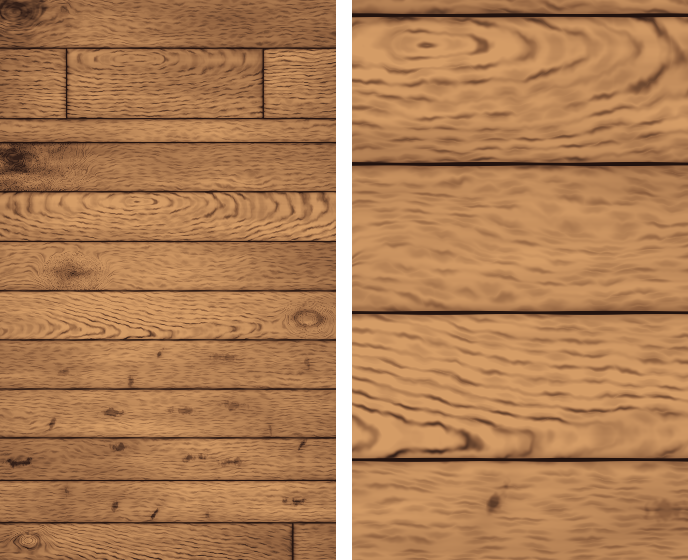
Left, the full canvas; right, a detail of the centre.
This texture is drawn by a Shadertoy shader. Its source:

```glsl
// Weathered oak boards: twelve horizontal planks with figured grain, knots and dark seams.

const vec3 SEAM_COLOR = vec3(0.13, 0.07, 0.055);
const vec3 DARK_WOOD  = vec3(0.20, 0.12, 0.09);
const vec3 MID_WOOD   = vec3(0.55, 0.37, 0.24);
const vec3 LIGHT_WOOD = vec3(0.83, 0.61, 0.40);

const float SEAM_HALF  = 0.0010;  // half width of a seam, canvas height = 1
const float SEAM_SHADE = 0.0035;  // reach of the soft shadow beside a seam
const float RING_FREQ  = 880.0;   // radians of growth ring per unit height
const float BASE_TONE  = 0.96;
const float VIGNETTE   = 0.75;
const float WEATHERING = 0.12;    // strength of broad blotches
const int   MARKS      = 5;       // small scars per worn plank

// Plank edges measured from the top; the outer two lie off the canvas.
const float EDGES[13] = float[13](-0.02, 0.086, 0.212, 0.2546, 0.3425, 0.431,
                                  0.5195, 0.607, 0.6947, 0.782, 0.858, 0.9336, 1.03);
const float ROW_TONE[12] = float[12](-0.08, 0.03, -0.02, -0.14, 0.04, -0.06,
                                     0.07, 0.02, -0.02, -0.05, 0.03, 0.02);
// Knots: x, y, radius, paleness of the core.
const vec4 KNOTS[5] = vec4[5](vec4(0.026, 0.022, 0.034, 0.0), vec4(0.026, 0.282, 0.034, 0.0),
                              vec4(0.130, 0.490, 0.013, 0.0), vec4(0.549, 0.571, 0.014, 1.0),
                              vec4(0.050, 0.965, 0.013, 1.0));

vec2 hash2(vec2 p) {
    return fract(sin(vec2(dot(p, vec2(127.1, 311.7)), dot(p, vec2(269.5, 183.3)))) * 43758.5);
}

// Layered, rotated sines, roughly -1..1.
float waves(vec2 p) {
    float sum = 0.0, amp = 0.5;
    for (int i = 0; i < 5; i++) {
        p = mat2(0.8, 0.6, -0.6, 0.8) * p * 1.7 + 1.3;
        sum += amp * sin(p.x + 1.5 * sin(p.y));
        amp *= 0.62;
    }
    return sum;
}

// Cellular noise: distance to the nearest scattered point.
float cells(vec2 p) {
    vec2 id = floor(p), f = fract(p);
    float best = 2.0;
    for (int j = -1; j <= 1; j++)
        for (int i = -1; i <= 1; i++) {
            vec2 o = vec2(i, j);
            best = min(best, length(o + hash2(id + o) - f));
        }
    return best;
}

// Distance to a butt joint at x; the board number steps past it.
void joint(float x, float at, inout float dist, inout float board) {
    dist = min(dist, abs(x - at));
    board += step(at, x) * 17.0;
}

void mainImage(out vec4 fragColor, in vec2 fragCoord) {
    float px = 1.0 / iResolution.y;
    vec2 p = vec2(fragCoord.x, iResolution.y - fragCoord.y) * px;

    // Plank layout
    int row = 0;
    for (int i = 1; i < 12; i++) row += int(p.y > EDGES[i]);
    float top = EDGES[row], bottom = EDGES[row + 1];
    float board = float(row), ends = 1.0;
    if (row == 1) { joint(p.x, 0.119, ends, board); joint(p.x, 0.470, ends, board); }
    if (row == 11) joint(p.x, 0.523, ends, board);
    vec2 seed = hash2(vec2(board, 4.0)) * 40.0;

    // Growth field: plain, arched around a heart, or nested flames
    bool arched = row == 4 || (row == 1 && abs(p.x - 0.295) < 0.176);
    bool flamed = row == 6 || (row == 11 && p.x < 0.523);
    float bend = waves(p * vec2(5.0, 14.0) + seed);
    float field = p.y + 0.012 * bend;
    float figure = row == 1 ? 0.36 : 0.15;
    if (arched) {
        vec2 heart = p - vec2(0.245, top + 0.018);
        field = length(heart * vec2(0.24, 1.0)) + 0.006 * bend;
        figure = 0.36;
    } else if (flamed) {
        float axis = p.y - bottom + 0.016 + 0.006 * sin(p.x * 17.0);
        field = sqrt(axis * axis + 0.00012) + 0.17 * p.x + 0.007 * bend;
        float span = smoothstep(0.06, 0.16, p.x) * (1.0 - smoothstep(0.44, 0.53, p.x));
        figure = 0.16 + 0.36 * span * exp(-600.0 * axis * axis);
    }
    field += 0.0013 * waves(p * vec2(75.0, 40.0) + seed);

    // Knots bend the rings and stain the wood
    float stain = 0.0, pale = 0.0;
    for (int i = 0; i < 5; i++) {
        vec4 k = KNOTS[i];
        if (k.y < top || k.y > bottom) continue;
        vec2 d = (p - k.xy) * vec2(0.65, 1.0);
        float r = length(d) / k.z + 0.22 * waves(p * 45.0 + seed);
        float near = exp(-0.35 * r * r);
        field = mix(field, length(d) + 0.003 * bend, near);
        float blotch = near * (0.26 + 0.3 * waves(p * vec2(35.0, 90.0)));
        float rim = 0.22 * exp(-18.0 * (r - 1.0) * (r - 1.0));
        stain += mix(blotch + 0.2 * exp(-4.0 * r * r), rim + 0.6 * blotch, k.w);
        pale += k.w * (1.0 - smoothstep(0.6, 1.0, r));
    }

    // Small scars on the worn lower planks
    if (row >= 7 && row <= 10) for (int i = 0; i < MARKS; i++) {
        vec2 h = hash2(vec2(float(row) * 3.7, float(i) + 2.0)), g = hash2(h * 91.0);
        vec2 at = vec2((float(i) + h.x) * 0.6 / float(MARKS), mix(top, bottom, 0.15 + 0.7 * h.y));
        vec2 d = p - at;
        d.x += d.y * (g.x - 0.3);
        float r = length(d / mix(vec2(0.005, 0.012), vec2(0.022, 0.007), step(0.6, g.y)));
        float core = r + 0.7 * waves(p * vec2(95.0, 70.0) + h * 9.0);
        stain += (0.2 + 0.3 * g.x) * (1.0 - smoothstep(0.2, 1.1, core)) + 0.12 * exp(-0.25 * r * r);
    }

    // Grain tone: rings, broken fibres, pores and broad weathering
    float ring = pow(0.5 + 0.5 * sin(field * RING_FREQ), 3.0);
    float pores = 1.0 - smoothstep(0.1, 0.55, cells(vec2(p.x * 48.0, field * 230.0) + seed));
    float fibre = waves(p * vec2(6.0, 70.0) + seed);
    float weather = waves(p * vec2(3.5, 8.0) + seed.yx);
    float patches = sin(p.x * 9.0 + seed.x + 2.0 * sin(p.y * 11.0 + seed.y));
    vec2 q = vec2(p.x * iResolution.y / iResolution.x, p.y) - vec2(0.5, 0.5);
    float tone = BASE_TONE + ROW_TONE[row] + 0.08 * (hash2(seed).x - 0.5);
    tone -= figure * ring * clamp(0.55 + 0.5 * weather + 0.7 * pores, 0.1, 1.5) + 0.15 * pores;
    tone += 0.085 * fibre + WEATHERING * (weather + 0.35 * patches) - VIGNETTE * dot(q, q);
    tone += 0.12 * pale - max(stain, 0.0);

    // Seams with a soft shadow and a worn light lip below
    float edge = min(p.y - top, bottom - p.y) + 0.0002 * sin(p.x * 70.0 + board);
    float gap = min(edge, ends);
    tone -= 0.42 * exp(-gap / SEAM_SHADE) + 0.2 * exp(-ends / SEAM_SHADE);
    tone += 0.07 * exp(-pow((p.y - top - 0.007) / 0.004, 2.0));
    tone = clamp(tone, 0.0, 1.0);
    vec3 color = mix(DARK_WOOD, MID_WOOD, min(tone * 2.0, 1.0));
    color = mix(color, LIGHT_WOOD, max(tone * 2.0 - 1.0, 0.0));
    float seam = 1.0 - smoothstep(SEAM_HALF - px * 0.5, SEAM_HALF + px * 0.5, gap);
    fragColor = vec4(mix(color, SEAM_COLOR, seam), 1.0);
}
```
